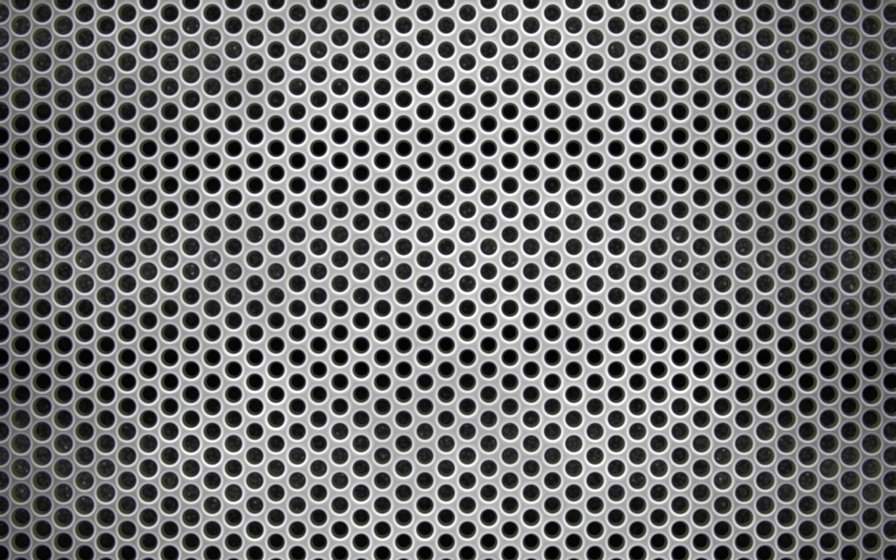
Write a Shadertoy shader that draws this texture.

```glsl
const float ROWS = 22.75;                // hole pitches per canvas height
const vec2 PERIOD = vec2(1.728, 1.0);    // staggered lattice cell, in pitches
const vec2 ANCHOR = vec2(0.8348, 0.4056);
const float HOLE_RADIUS = 0.352;

const vec3 METAL = vec3(0.71, 0.71, 0.71);
const vec3 SHINE = vec3(0.99, 1.0, 0.99);
const vec3 SHADE = vec3(0.36, 0.36, 0.365);
const vec3 OLIVE = vec3(0.215, 0.225, 0.185);
const vec3 VIOLET = vec3(0.145, 0.135, 0.195);
const vec3 DEPTH = vec3(0.015, 0.015, 0.01);
const vec3 DUST = vec3(0.14, 0.14, 0.13);

vec2 hash22(vec2 p) {
    vec3 a = fract(p.xyx * vec3(0.1031, 0.1030, 0.0973));
    a += dot(a, a.yzx + 33.33);
    return fract((a.xx + a.yz) * a.zy);
}

// Distance to the nearest scattered point
float cellular(vec2 p) {
    vec2 cell = floor(p);
    float nearest = 2.0;
    for (int j = -1; j <= 1; j++) {
        for (int i = -1; i <= 1; i++) {
            vec2 c = cell + vec2(i, j);
            nearest = min(nearest, length(c + hash22(c) - p));
        }
    }
    return nearest;
}

float layeredSines(vec2 p) {
    return 0.5 * sin(p.x + 1.7 * sin(p.y * 0.8))
         + 0.3 * sin(p.y * 2.1 - p.x * 1.3)
         + 0.2 * sin(p.x * 3.7 + p.y * 2.9);
}

// Offset from the nearest hole centre of the staggered lattice
vec2 nearestHole(vec2 p, vec2 period) {
    vec2 a = mod(p + 0.5 * period, period) - 0.5 * period;
    vec2 b = mod(p, period) - 0.5 * period;
    return dot(a, a) < dot(b, b) ? a : b;
}

// Rounded sheet surface; d is the distance outside the hole edge
vec3 sheetColor(vec2 q, float d, float light, float mottling) {
    float facing = 0.5 - 0.5 * q.y / max(length(q), 0.001);
    float ring = exp(-pow((d - 0.07) / 0.055, 2.0));
    vec3 base = mix(SHADE, METAL, light);
    float strength = mix(0.3, 1.0, facing) * mix(0.4, 1.0, light);
    return mix(base, SHINE, ring * strength) * (1.0 + 0.07 * mottling);
}

// Dim backing seen through the holes, with bands of dust
vec3 backingColor(vec2 p, float band, float variation) {
    float grain = smoothstep(0.65, 0.1, cellular(p * 5.0));
    float speck = smoothstep(0.16, 0.04, cellular(p * 1.6 + 7.0));
    vec3 col = mix(DEPTH, DUST, band * (0.45 + 0.55 * variation));
    return col + band * (0.07 * grain + 0.2 * speck * variation);
}

void mainImage(out vec4 fragColor, in vec2 fragCoord) {
    vec2 uv = fragCoord / iResolution.y;
    vec2 p = (uv - ANCHOR) * ROWS;
    float edge = max(0.75 * ROWS / iResolution.y, 0.045);

    // Light falls off towards the sides and corners
    vec2 view = uv - 0.5 * vec2(iResolution.x / iResolution.y, 1.0);
    vec2 reach = (view - vec2(0.0, 0.06)) * vec2(0.95, 0.6);
    float light = 1.0 - smoothstep(-0.05, 0.68, dot(reach, reach));
    light = clamp(light * 1.06, 0.0, 1.0);

    // Hole geometry; glare narrows the holes where the light is strong
    vec2 q = nearestHole(p, PERIOD);
    vec2 id = round((p - q) / (0.5 * PERIOD));
    vec2 variation = hash22(id + 91.0);
    float radius = HOLE_RADIUS + 0.024 - 0.042 * light + 0.012 * (variation.x - 0.5);
    float d = length(q) - radius;

    // Backing darkens in two broad bands
    float band = 0.5 + 0.5 * cos(6.2832 * (uv.y - 0.544) / 0.371 + 0.35 * sin(uv.x * 5.0));
    vec3 inside = backingColor(p, band, variation.y);

    // Bore wall shows on the outward side, a violet fringe on the inward side
    float opening = length(q + view * 0.07 + vec2(0.0, -0.012)) - radius + 0.08;
    float side = dot(q, view) / max(length(q) * length(view), 0.001);
    vec3 wall = mix(VIOLET, OLIVE, smoothstep(-0.1, 0.7, side));
    inside = mix(inside, wall, smoothstep(-0.04, 0.03, opening));

    // Pressed sheet over the backing, with colour fringes at its edge
    vec3 sheet = sheetColor(q, d, light, layeredSines(p * 0.3));
    vec3 col = mix(inside, sheet, smoothstep(-edge, edge, d));
    float fringe = exp(-pow(d / 0.06, 2.0)) * side * (1.0 - light);
    col += fringe * vec3(0.02, 0.03, -0.05);
    col *= 0.96 + 0.08 * variation.x;
    fragColor = vec4(clamp(col, 0.0, 1.0), 1.0);
}
```
